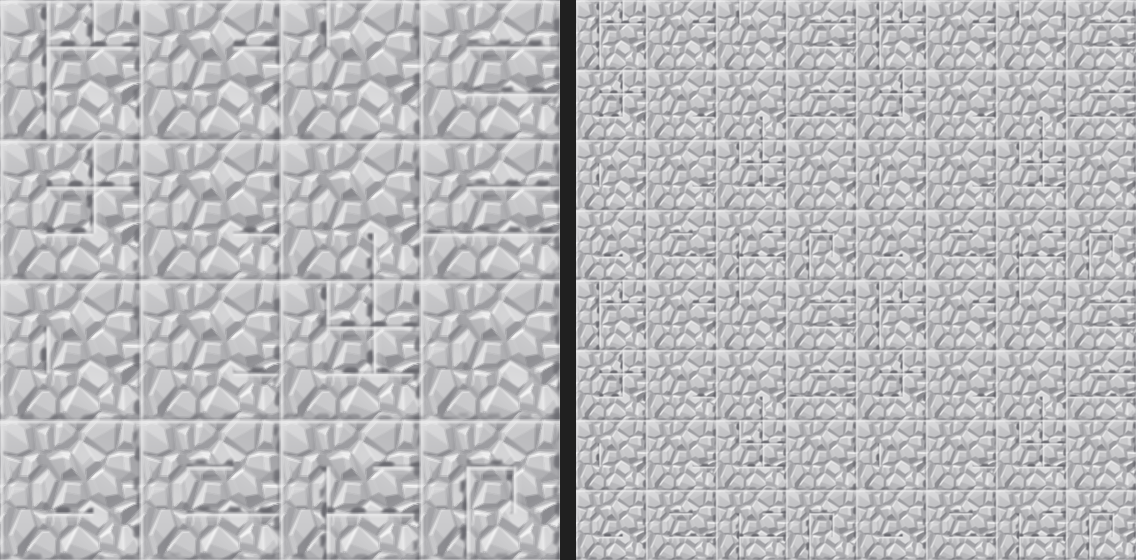
Left, the tile; right, the same tile 2 across and 2 down.
Write a Shadertoy shader that draws this pattern.

```glsl
// Grey chiselled stone: a 4 by 4 grid of bevelled tiles with faceted chips and short straight grooves.

const float TILES = 4.0;   // tiles across and down
const float CHIPS = 5.0;   // chips across and down in one tile
const float TAU = 6.2831853;
const float SOFTNESS = 0.0026;   // sample spread as a share of the canvas
const vec2 LIGHT = vec2(-0.5, 0.866);

vec3 hash3(vec3 s) {
    s = fract(s * vec3(0.1031, 0.1030, 0.0973));
    s += dot(s, s.yxz + 33.33);
    return fract((s.xxy + s.yxx) * s.zyx);
}

// Chip centre in xy, size weight in z; repeats every "period" cells
vec3 chipSite(vec2 cell, float period) {
    vec3 h = hash3(vec3(mod(cell, period) + 3.0, 23.0));
    return vec3(cell + 0.05 + 0.9 * h.xy, 0.5 * h.z);
}

// Tone of a weighted cellular pattern whose cells are cut like rough gems
float chipTone(vec2 p, float period) {
    vec2 base = floor(p), home = base;
    vec3 site = vec3(0.0);
    float nearest = 1e5;
    for (int y = -2; y <= 2; y++)
    for (int x = -2; x <= 2; x++) {
        vec2 cell = base + vec2(x, y);
        vec3 s = chipSite(cell, period);
        float power = dot(p - s.xy, p - s.xy) - s.z;
        if (power < nearest) { nearest = power; site = s; home = cell; }
    }

    // The lowest bevel plane decides the facet; skewed planes taper the gaps
    vec2 homeId = mod(home, period);
    float height = 1e5, facet = 0.0;
    vec2 normal = vec2(0.0, 1.0);
    for (int y = -2; y <= 2; y++)
    for (int x = -2; x <= 2; x++) {
        vec2 cell = home + vec2(x, y);
        if (x == 0 && y == 0) continue;
        vec3 s = chipSite(cell, period);
        vec2 across = s.xy - site.xy;
        float power = dot(p - s.xy, p - s.xy) - s.z;
        float edge = (power - nearest) / (2.0 * length(across));
        vec2 outward = normalize(across);
        vec3 h = hash3(vec3(mod(cell, period), homeId.x + period * homeId.y + 5.0));
        float along = dot(p - site.xy, vec2(-outward.y, outward.x));
        edge += (h.z - 0.5) * 0.5 * along;
        float plane = (edge - mix(0.01, 0.13, h.x)) * mix(0.7, 2.2, h.y);
        if (plane < height) { height = plane; normal = outward; facet = h.z - 0.5; }
    }

    // Blend from gap through sloping facet to split flat top
    vec3 look = hash3(vec3(homeId + 9.0, 41.0));
    vec2 split = vec2(cos(TAU * look.x), sin(TAU * look.x));
    float side = dot(p - site.xy, split);
    float rise = height - 0.2 - 0.3 * side;
    float lit = dot(normal, LIGHT);
    float shade = max(-lit, 0.0);
    float gap = 0.685 + 0.04 * lit - 0.11 * shade * look.z;
    float bevel = 0.745 + 0.16 * lit + 0.08 * facet - 0.06 * shade * look.z;
    float top = 0.785 + 0.06 * (look.y - 0.5) + 0.03 * sign(side * split.y);
    float tone = mix(gap, bevel, smoothstep(-0.025, 0.025, height));
    tone = mix(tone, top, smoothstep(-0.025, 0.025, rise));
    float crest = 1.0 - smoothstep(0.01, 0.05, abs(rise));
    return tone + 0.09 * crest * max(lit, 0.0) * step(0.0, height);
}

// Step in the surface: tapering shadow where d < 0, crisp lip where d > 0
float stepEdge(float tone, float d, float shadow, float lip, float wear) {
    float reach = mix(0.02, 0.065, wear);
    float dark = smoothstep(-reach, -0.4 * reach, d) * (1.0 - smoothstep(-0.006, 0.004, d));
    float glow = step(0.0, d) * (1.0 - smoothstep(0.05, 0.06, d));
    float line = smoothstep(-0.004, 0.005, d) * (1.0 - smoothstep(0.02, 0.03, d));
    tone = mix(tone, 0.41, dark * shadow);
    tone = mix(tone, 0.85, glow * lip * 0.3);
    return mix(tone, 0.92, line * lip);
}

// Groove on one third line of a tile, spanning one to three thirds
float groove(float tone, float d, float along, float wear, vec3 h) {
    float first = floor(h.y * 3.0);
    float last = min(first + 1.0 + floor(h.z * 2.6), 3.0);
    float span = smoothstep(-0.01, 0.01, along - first / 3.0)
               * smoothstep(-0.01, 0.01, last / 3.0 - along);
    float on = step(h.x, 0.45) * span;
    return stepEdge(tone, d, on * mix(0.3, 0.95, wear), on * 0.7, wear);
}

float surfaceTone(vec2 uv) {
    vec2 p = uv * TILES, tile = mod(floor(p), TILES), q = fract(p);
    float tone = chipTone(q * CHIPS, CHIPS);
    tone += 0.025 * sin(TAU * (q.x + q.y) + 2.0) * sin(TAU * q.y + 0.7);

    // Patchy shadow strength from sines that wrap over the canvas
    float wave = sin(TAU * (19.0 * uv.x + 13.0 * uv.y)) + sin(TAU * (23.0 * uv.y - 17.0 * uv.x) + 1.0);
    float wear = smoothstep(-0.8, 1.3, wave);

    // Grooves differ from tile to tile
    for (int i = 1; i <= 2; i++) {
        float k = float(i);
        tone = groove(tone, q.x - k / 3.0, q.y, wear, hash3(vec3(tile + 1.0, 60.0 + k)));
        tone = groove(tone, k / 3.0 - q.y, q.x, wear, hash3(vec3(tile + 1.0, 80.0 + k)));
    }

    // Tile rim, lit from the upper left
    vec2 rim = q - floor(q + 0.5);
    tone = stepEdge(tone, rim.x, mix(0.15, 0.8, wear), 0.65, wear);
    return stepEdge(tone, -rim.y, mix(0.2, 0.5, wear), 0.65, wear);
}

void mainImage(out vec4 fragColor, in vec2 fragCoord) {
    // Four spread samples smooth the facet edges
    float tone = 0.0;
    for (int i = 0; i < 4; i++) {
        vec2 offset = vec2(i % 2, i / 2) - 0.5;
        tone += 0.25 * surfaceTone(fragCoord / iResolution.xy + SOFTNESS * offset);
    }
    fragColor = vec4(tone, tone, tone + 0.04 * (1.0 - tone), 1.0);
}
```
